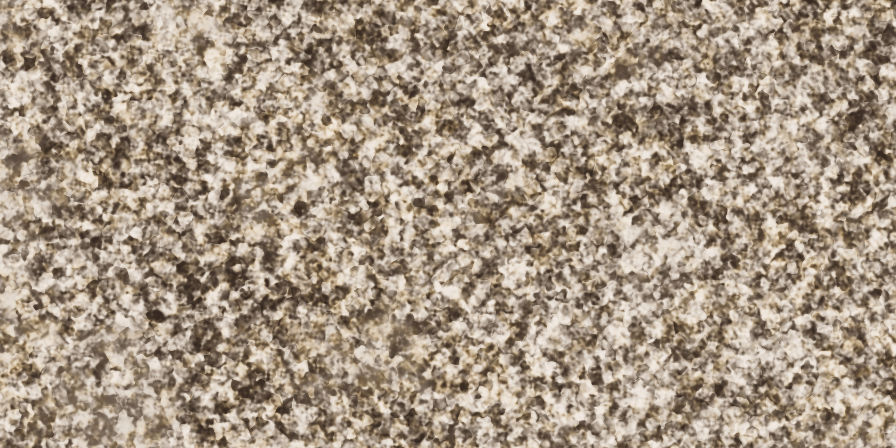
A WebGL 2 fragment shader for this texture:

```glsl
#version 300 es
precision highp float;

uniform vec2 u_resolution;
out vec4 fragColor;

const int STOPS = 8;
const float LEVELS[STOPS] = float[](0.0, 0.045, 0.17, 0.335, 0.515, 0.72, 0.91, 1.0);
const vec3 MINERALS[STOPS] = vec3[](
    vec3(0.20, 0.15, 0.12), vec3(0.30, 0.24, 0.19),
    vec3(0.44, 0.37, 0.30), vec3(0.57, 0.50, 0.42),
    vec3(0.69, 0.62, 0.54), vec3(0.80, 0.74, 0.67),
    vec3(0.89, 0.85, 0.80), vec3(0.95, 0.92, 0.89));

float hash(vec2 p) {
    return fract(sin(dot(p, vec2(127.1, 311.7))) * 43758.5);
}

vec2 hash2(vec2 p) {
    return vec2(hash(p), hash(p + 57.3));
}

mat2 rotation(float angle) {
    float c = cos(angle), s = sin(angle);
    return mat2(c, s, -s, c);
}

// Value noise centred on zero, turned by an angle that also seeds it
float noise(vec2 p, float scale, float angle) {
    p = rotation(angle) * p * scale + angle * 17.0;
    vec2 cell = floor(p), f = fract(p);
    f = f * f * (3.0 - 2.0 * f);
    float low = mix(hash(cell), hash(cell + vec2(1, 0)), f.x);
    float high = mix(hash(cell + vec2(0, 1)), hash(cell + vec2(1, 1)), f.x);
    return mix(low, high, f.y) - 0.5;
}

// Random value per crystal, blended softly across the boundaries
float crystals(vec2 p, float scale, float sharpness) {
    p *= scale;
    vec2 cell = floor(p);
    float total = 0.0, weights = 0.0;
    for (int y = -1; y <= 1; y++) {
        for (int x = -1; x <= 1; x++) {
            vec2 id = cell + vec2(x, y);
            vec2 offset = id + hash2(id) - p;
            float weight = exp(-sharpness * dot(offset, offset));
            total += weight * hash(id + 91.7);
            weights += weight;
        }
    }
    return total / weights - 0.5;
}

// Dark branching filaments, lowest on the zero contour of a noise field
float filaments(vec2 p, float scale, float angle) {
    return abs(noise(p, scale, angle)) - 0.18;
}

vec3 mineralColour(float level) {
    vec3 colour = MINERALS[0];
    for (int i = 1; i < STOPS; i++) {
        float blend = (level - LEVELS[i - 1]) / (LEVELS[i] - LEVELS[i - 1]);
        colour = mix(colour, MINERALS[i], clamp(blend, 0.0, 1.0));
    }
    return colour;
}

void main() {
    vec2 p = gl_FragCoord.xy / u_resolution.y;

    // Ragged grain outlines
    vec2 warp = vec2(noise(p, 85.0, 0.4), noise(p, 85.0, 1.9));
    vec2 q = p + 0.014 * warp;

    // Faint drifts, dark clumps, crystals, filaments and fine speckle
    float field = 0.25 * noise(p, 3.5, 0.7)
                + 0.42 * noise(q, 21.0, 1.1)
                + 0.80 * crystals(q, 54.0, 18.0)
                + 0.75 * noise(q, 50.0, 0.5)
                + 1.20 * filaments(q, 38.0, 2.3)
                + 1.00 * noise(q, 88.0, 1.4)
                + 0.80 * noise(p, 150.0, 0.9);

    // Even out the tonal shares, with a few hazy pale patches
    float level = 1.0 / (1.0 + exp(-3.8 * field));
    float haze = smoothstep(0.15, 0.45, noise(q, 5.0, 2.8) + 0.4 * noise(q, 24.0, 0.2));
    level = mix(level, 0.66, 0.22 * haze);
    vec3 colour = mineralColour(level);

    // Ochre staining against neutral grains, strongest in the midtones
    float stain = noise(q, 55.0, 2.6) + 0.35 * noise(p, 6.0, 1.7) + 0.5 * noise(p, 110.0, 0.3);
    float midtone = 0.1 + 3.2 * level * (1.0 - level);
    colour += max(stain, -0.2) * midtone * vec3(0.05, 0.0, -0.11);

    fragColor = vec4(clamp(colour, 0.0, 1.0), 1.0);
}
```
